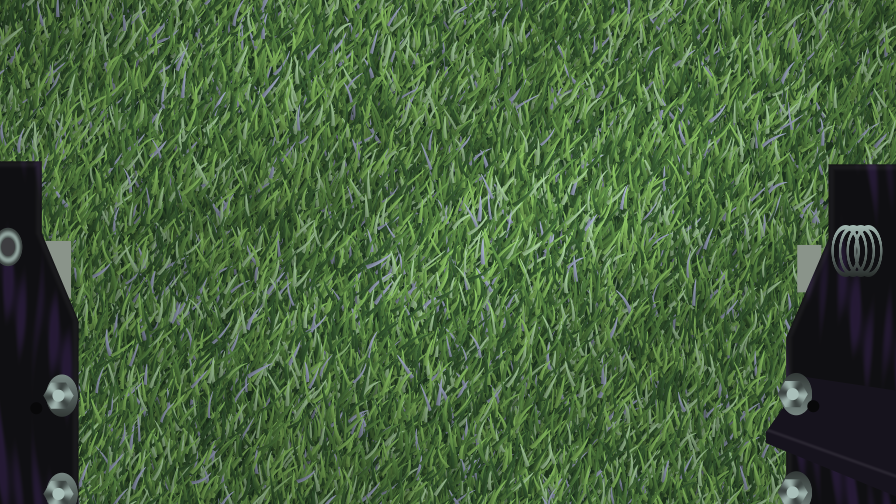
Write a WebGL 2 fragment shader that draws this texture.

```glsl
#version 300 es
precision highp float;
// Dense artificial turf between two dark, brushed metal brackets with bolts and a spring.

uniform vec2 u_resolution;
out vec4 fragColor;

const int LAYERS = 12;
const vec2 CELL = vec2(0.028, 0.030);      // one blade per cell and layer
const float BLADE_HALF_LENGTH = 0.029;
const float BLADE_HALF_WIDTH = 0.0031;
const float LEAN_MEAN = 0.24;
const float LEAN_SPREAD = 1.75;
const vec3 SOIL = vec3(0.10, 0.18, 0.11);
const vec3 DARK_GREEN = vec3(0.18, 0.30, 0.165);
const vec3 MID_GREEN = vec3(0.29, 0.44, 0.22);
const vec3 LIGHT_GREEN = vec3(0.44, 0.61, 0.31);
const vec3 PALE_GREEN = vec3(0.52, 0.64, 0.49);
const vec3 SHEEN = vec3(0.50, 0.53, 0.62);
const vec3 BLACK_METAL = vec3(0.06, 0.06, 0.07);
const vec3 PURPLE_METAL = vec3(0.14, 0.10, 0.20);
const vec3 STEEL = vec3(0.53, 0.60, 0.58);

float pixel;

vec4 hash4(vec2 p) {
  vec4 h = fract(p.xyxy * vec4(0.1031, 0.1030, 0.0973, 0.1099));
  h += dot(h, h.wzxy + 33.33);
  return fract((h.xxyz + h.yzzw) * h.zywx);
}

float cover(float d) { return clamp(0.5 - d / pixel, 0.0, 1.0); }

float box(vec2 p, vec2 halfSize) {
  vec2 d = abs(p) - halfSize;
  return max(d.x, d.y);
}

float hexagon(vec2 p, float r) {
  p = abs(p);
  return max(p.y, dot(p, vec2(0.866, 0.5))) - r;
}

// Slow variation of light over the lawn
float lawnLight(vec2 p) {
  float waves = sin(p.x * 7.0 + 2.0 * sin(p.y * 5.0)) + sin(p.y * 11.0 - p.x * 4.0);
  vec2 glare = (p - vec2(1.10, 0.66)) / vec2(0.65, 0.50);
  return 0.91 + 0.035 * waves + 0.20 * exp(-dot(glare, glare));
}

vec3 bladeColour(float pick, float glint) {
  vec3 c = mix(DARK_GREEN, MID_GREEN, smoothstep(0.24, 0.38, pick));
  c = mix(c, LIGHT_GREEN, smoothstep(0.60, 0.74, pick));
  c = mix(c, PALE_GREEN, smoothstep(0.87, 0.91, pick));
  return mix(c, SHEEN, step(0.955, glint));
}

// Tapered, bent blades, painted from the deepest layer up
vec3 turf(vec2 p) {
  vec3 colour = SOIL;
  for (int layer = 0; layer < LAYERS; layer++) {
    float depth = float(layer) / float(LAYERS - 1);
    vec2 grid = p / CELL + float(layer) * vec2(0.37, 0.61) + 20.0;
    for (int j = 1; j >= -1; j--)
    for (int i = -1; i <= 1; i++) {
      vec2 id = floor(grid) + vec2(i, j);
      vec4 h = hash4(id + float(layer) * vec2(71.0, 37.0));
      vec4 g = hash4(id.yx + float(layer) * vec2(53.0, 91.0) + 7.0);
      vec2 q = (grid - id - h.xy) * CELL;
      float lean = LEAN_MEAN + (h.z - 0.5) * LEAN_SPREAD * (0.6 + 0.4 * g.w);
      float s = sin(lean), c = cos(lean);
      q = vec2(c * q.x - s * q.y, s * q.x + c * q.y);
      float along = q.y / (BLADE_HALF_LENGTH * mix(0.70, 1.0, g.x));
      float side = q.x + (g.y - 0.5) * 0.010 * along * along;
      float width = BLADE_HALF_WIDTH * mix(0.65, 1.15, g.z)
                  * sqrt(max(0.0, 1.0 - along)) * 0.85;
      float mask = cover(abs(side) - width) * cover((abs(along) - 1.0) * BLADE_HALF_LENGTH);
      vec3 blade = bladeColour(h.w, g.w) * mix(0.66, 1.06, depth);
      blade *= 0.98 + 0.15 * along + 0.10 * clamp(side / BLADE_HALF_WIDTH, -1.0, 1.0);
      colour = mix(colour, blade, mask);
    }
  }
  return colour * lawnLight(p);
}

// Black paint with purple brushed streaks
vec3 metal(vec2 p) {
  float streak = sin(p.x * 190.0 + 2.0 * sin(p.y * 9.0)) + sin(p.x * 83.0 + p.y * 14.0);
  float patchy = sin(p.y * 17.0 + p.x * 23.0);
  return mix(BLACK_METAL, PURPLE_METAL, smoothstep(0.1, 1.8, streak * 0.6 + patchy));
}

void addBolt(inout vec3 colour, vec2 q) {
  float washer = length(q / vec2(0.75, 1.0)) - 0.042;
  colour = mix(colour, STEEL * (0.62 + 6.0 * q.y), cover(washer));
  vec2 head = q + vec2(0.007, 0.0);
  float facets = 0.8 + 0.35 * sin(atan(head.y, head.x) * 3.0 + 1.0);
  colour = mix(colour, STEEL * facets, cover(hexagon(head, 0.026)));
  colour = mix(colour, STEEL * 1.25, cover(length(head) - 0.012));
}

void main() {
  vec2 p = gl_FragCoord.xy / u_resolution.y;
  pixel = 1.0 / u_resolution.y;
  float right = u_resolution.x / u_resolution.y;
  vec2 r = vec2(right - p.x, p.y);         // measured from the right border
  vec3 colour = turf(p);

  // Pale plates behind the brackets
  float plates = min(box(p - vec2(0.115, 0.465), vec2(0.026, 0.057)),
                     box(r - vec2(0.172, 0.467), vec2(0.024, 0.047)));
  colour = mix(colour, vec3(0.54, 0.58, 0.54), cover(plates));

  // Brackets, widening downwards
  float leftEdge = 0.083 + 0.073 * clamp((0.537 - p.y) / 0.174, 0.0, 1.0);
  float rightEdge = 0.134 + 0.084 * clamp((0.525 - p.y) / 0.195, 0.0, 1.0);
  float bracket = min(max(p.x - leftEdge, p.y - 0.68), max(r.x - rightEdge, p.y - 0.674));
  float rim = smoothstep(0.010, 0.0, abs(bracket + 0.006));
  colour = mix(colour, metal(p) + 0.04 * rim, cover(bracket));

  // Slanted beam at the lower right
  float beamEdge = 0.258 - 0.077 * clamp((p.y - 0.143) / 0.109, 0.0, 1.0);
  float beamTop = p.y - 0.225 - 0.15 * r.x;
  float beamBottom = 0.015 + 0.41 * r.x - p.y;
  float beam = max(max(r.x - beamEdge, beamTop), beamBottom);
  float fold = abs(p.y - 0.055 - 0.36 * r.x);
  vec3 beamColour = mix(BLACK_METAL, PURPLE_METAL, 0.35) + 0.07 * smoothstep(0.006, 0.0, fold);
  colour = mix(colour, beamColour, cover(beam));

  // Bolts, holes and the left socket
  for (int k = 0; k < 2; k++) {
    float height = 0.02 + 0.195 * float(k);
    addBolt(colour, p - vec2(0.123, height));
    addBolt(colour, vec2(0.198, height + 0.003) - r);
  }
  float holes = min(length(p - vec2(0.072, 0.19)), length(r - vec2(0.164, 0.194))) - 0.012;
  colour = mix(colour, BLACK_METAL * 0.5, cover(holes));
  float socket = length((p - vec2(0.016, 0.51)) / vec2(0.75, 1.0));
  colour = mix(colour, STEEL * (0.75 + 0.3 * sin(socket * 300.0)), cover(socket - 0.038));
  colour = mix(colour, BLACK_METAL + 0.18, cover(socket - 0.018));

  // Coil spring
  for (int k = 0; k < 4; k++) {
    vec2 q = (r - vec2(0.055 + 0.015 * float(k), 0.502)) / vec2(0.55, 1.0);
    float coil = abs(length(q) - 0.047) - 0.0045;
    colour = mix(colour, STEEL * (0.75 + 9.0 * q.y), cover(coil));
  }

  fragColor = vec4(clamp(colour, 0.0, 1.0), 1.0);
}
```
